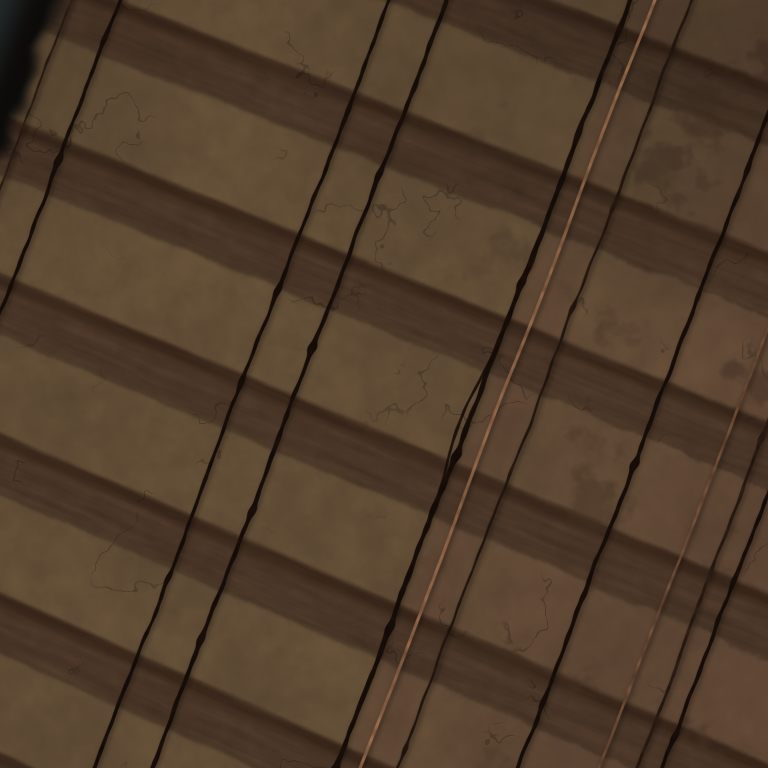
A Shadertoy shader for this texture:

```glsl
// Weathered plaster panels crossed by sloping brown bands and steep knotted cords.
// Bands are whole steps of a slightly fanned coordinate; cords are offsets along a
// sheared axis. Gradient noise supplies stains, ragged edges and wandering strands.

vec2 hash2(vec2 p) {
    vec3 q = fract(p.xyx * vec3(0.1031, 0.1030, 0.0973));
    q += dot(q, q.yzx + 33.33);
    return fract((q.xx + q.yz) * q.zy);
}

float gradientNoise(vec2 p) {
    vec2 i = floor(p), f = fract(p);
    vec2 s = f * f * f * (f * (f * 6.0 - 15.0) + 10.0);
    vec2 e = vec2(0.0, 1.0);
    float a = dot(hash2(i) * 2.0 - 1.0, f);
    float b = dot(hash2(i + e.yx) * 2.0 - 1.0, f - e.yx);
    float c = dot(hash2(i + e.xy) * 2.0 - 1.0, f - e.xy);
    float d = dot(hash2(i + e.yy) * 2.0 - 1.0, f - e.yy);
    return mix(mix(a, b, s.x), mix(c, d, s.x), s.y);
}

float fbm(vec2 p) {
    float sum = 0.0, amp = 0.6;
    for (int i = 0; i < 5; i++) {
        sum += amp * gradientNoise(p);
        p = mat2(1.6, 1.2, -1.2, 1.6) * p + 17.3;
        amp *= 0.55;
    }
    return sum;
}

// Coverage of a strand of the given half width, at least partly visible when thin
float strand(float dist, float halfWidth, float pixel) {
    return 1.0 - smoothstep(halfWidth - pixel, halfWidth + pixel, abs(dist));
}

// Plaster panels, bands and stains; across is the sheared cord axis
vec3 wall(vec2 p, float across) {
    float ragged = fbm(p * 16.0 + 4.0) * mix(0.04, 0.12, smoothstep(0.55, 1.0, p.x));
    float row = (p.y - 0.566 - 0.43 * p.x) / (0.208 + 0.014 * p.x);
    float t = fract(row + ragged * 0.25 + 0.05) - 0.05;

    // Olive panels at the left, redder ones at the right and between the fine cords
    float red = 0.75 * smoothstep(0.7, 1.25, across + 0.4 * fbm(p * 3.0));
    red += 0.5 * smoothstep(0.825, 0.835, across) * (1.0 - smoothstep(0.88, 0.91, across));
    vec3 color = mix(vec3(0.38, 0.30, 0.21), vec3(0.36, 0.26, 0.20), min(red, 1.0));
    color *= 1.0 + 0.16 * fbm(p * 5.0) + 0.12 * fbm(p * 28.0);

    // Brown band with streaks running along it, and a dark shadow at its upper edge
    float edge = t + ragged * 0.6;
    float band = smoothstep(-0.025, 0.025, t) * (1.0 - smoothstep(0.335, 0.385, edge));
    float streak = fbm(vec2(p.x * 7.0, row * 16.0));
    vec3 bandColor = vec3(0.285, 0.208, 0.152) * (1.0 + 0.25 * streak + 0.12 * fbm(p * 35.0));
    color = mix(color, bandColor, band);
    float lip = smoothstep(-0.035, 0.015, t) * (1.0 - smoothstep(0.035, 0.115, t));
    color = mix(color, vec3(0.205, 0.135, 0.09), lip * clamp(0.75 + streak, 0.35, 0.9));
    float rim = exp(-pow((edge - 0.365) / 0.018, 2.0));
    color *= 1.0 - 0.13 * rim;

    // Damp patches, mostly at the right, and fine cracks
    float damp = smoothstep(0.14, 0.26, fbm(p * 7.0 + 9.0)) * smoothstep(0.35, 0.95, p.x);
    color = mix(color, vec3(0.26, 0.19, 0.14), 0.55 * damp);
    float crack = 1.0 - smoothstep(0.0, 0.012, abs(fbm(p * 6.0 + 31.0)));
    color *= 1.0 - 0.22 * crack * smoothstep(0.08, 0.25, gradientNoise(p * 9.0));

    // Duller light toward the upper corners
    return color * (1.0 - 0.16 * smoothstep(0.45, 0.0, p.y) * smoothstep(0.2, 0.9, abs(p.x - 0.35) + 0.3));
}

void mainImage(out vec4 fragColor, in vec2 fragCoord) {
    vec2 p = fragCoord / iResolution.xy;
    p.y = 1.0 - p.y; // measured downward from the top edge
    float pixel = 0.8 / iResolution.y;
    float across = p.x + 0.384 * p.y;
    vec3 color = wall(p, across);

    // Shadowed opening at the upper left
    float gap = 1.0 - smoothstep(0.065, 0.095, across + 0.02 * gradientNoise(p * 25.0));
    vec3 gapColor = mix(vec3(0.05, 0.045, 0.04), vec3(0.13, 0.15, 0.15),
                        1.0 - smoothstep(0.0, 0.055, across));
    color = mix(color, gapColor, gap);

    // Cords: offset across, half width, paleness
    vec3 cords[11] = vec3[](
        vec3(0.094, 0.0013, 0.15), vec3(0.157, 0.0023, 0.0), vec3(0.508, 0.0023, 0.0),
        vec3(0.582, 0.0026, 0.0), vec3(0.821, 0.0030, 0.0), vec3(0.853, 0.0020, 1.0),
        vec3(0.901, 0.0016, 0.1), vec3(1.058, 0.0025, 0.0), vec3(1.164, 0.0017, 0.7),
        vec3(1.212, 0.0020, 0.15), vec3(1.246, 0.0024, 0.0));
    for (int i = 0; i < 11; i++) {
        vec3 cord = cords[i];
        float id = float(i), dark = 1.0 - cord.z;
        float wander = 0.005 * gradientNoise(vec2(p.y * 5.0, id * 7.3))
                     + 0.0028 * dark * gradientNoise(vec2(p.y * 28.0, id * 3.7));
        float dist = (across - cord.x - wander) * 0.933;

        // One knot of random place and size in each step down the cord
        float cell = floor(p.y * 5.2 + id * 0.37);
        vec2 rnd = hash2(vec2(cell, id + 3.0));
        float along = (fract(p.y * 5.2 + id * 0.37) - 0.25 - 0.5 * rnd.x) / 5.2;
        float knot = dark * rnd.y * exp(-pow(along / 0.008, 2.0));
        float twist = 1.0 + 0.5 * dark * gradientNoise(vec2(p.y * 60.0, id * 5.1));
        float halfWidth = cord.y * (twist + 1.3 * knot);

        float shade = exp(-pow((dist - 0.003) / 0.005, 2.0));
        color *= 1.0 - 0.22 * shade;
        vec3 cordColor = mix(vec3(0.085, 0.047, 0.03), vec3(0.53, 0.37, 0.26), cord.z);
        cordColor *= 1.0 + 0.4 * gradientNoise(p * 70.0);
        color = mix(color, cordColor, strand(dist, halfWidth, pixel));

        // The heaviest cord carries a loose second strand that bulges near mid height
        if (i == 4) {
            float bulge = 0.011 * exp(-pow((p.y - 0.55) / 0.07, 2.0));
            float loose = dist + bulge + 0.007 * gradientNoise(vec2(p.y * 16.0, 41.0));
            color = mix(color, cordColor, 0.9 * strand(loose, 0.0018 * twist, pixel));
        }
    }
    fragColor = vec4(clamp(color, 0.0, 1.0), 1.0);
}
```
